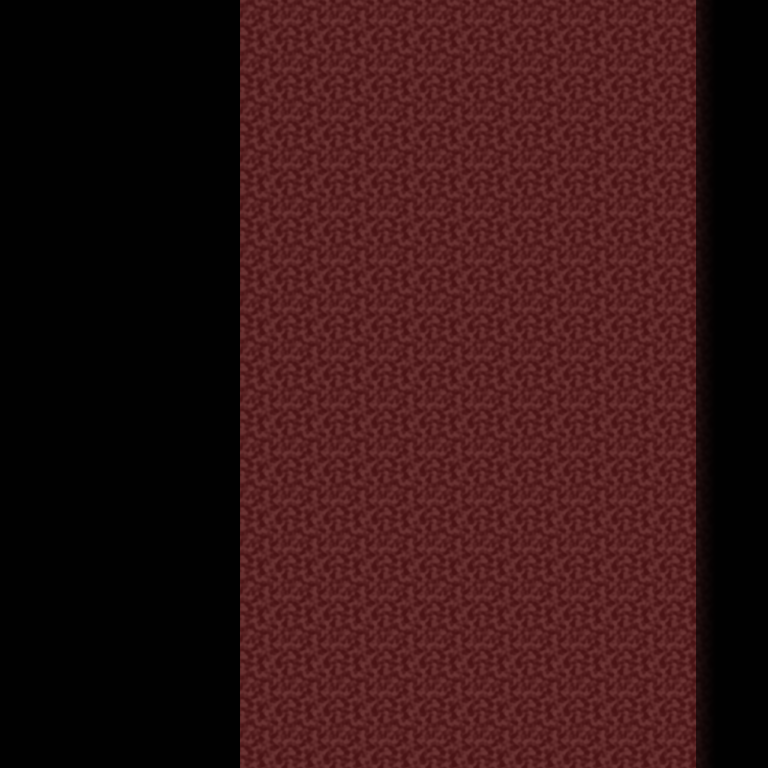
Give the GLSL for this background, as a three.js fragment shader.

```glsl
// Draws a dark red pebbled band on black, with a narrow shadow along its right side.
varying vec2 vUv;

// Unit gradient at a lattice corner, repeating every period cells
vec2 cornerGradient(vec2 corner, float period) {
  vec2 c = mod(corner, period);
  float turn = fract(sin(dot(c, vec2(127.1, 311.7))) * 437.585);
  float angle = 6.28318 * turn;
  return vec2(cos(angle), sin(angle));
}

// Seamlessly tiling gradient noise, roughly -0.7 to 0.7
float tiledNoise(vec2 p, float period) {
  vec2 cell = floor(p);
  vec2 f = fract(p);
  vec2 blend = f * f * f * (f * (f * 6.0 - 15.0) + 10.0);
  float a = dot(cornerGradient(cell, period), f);
  float b = dot(cornerGradient(cell + vec2(1.0, 0.0), period), f - vec2(1.0, 0.0));
  float c = dot(cornerGradient(cell + vec2(0.0, 1.0), period), f - vec2(0.0, 1.0));
  float d = dot(cornerGradient(cell + vec2(1.0, 1.0), period), f - vec2(1.0, 1.0));
  return mix(mix(a, b, blend.x), mix(c, d, blend.x), blend.y);
}

// Small rounded stones, repeated on a 16 by 16 grid of tiles
vec3 pebbles(vec2 uv) {
  vec2 tile = uv * 16.0;
  float grain = tiledNoise(tile * 8.0, 8.0);
  grain += 0.4 * tiledNoise(tile * 13.0 + 0.37, 13.0);
  vec3 crevice = vec3(0.285, 0.075, 0.08);
  vec3 stone = vec3(0.42, 0.205, 0.205);
  return mix(crevice, stone, smoothstep(-0.55, 0.6, grain));
}

// Soft vertical edge: 0 to the left of x, 1 to the right
float edgeAt(float x) {
  return smoothstep(x - 0.0008, x + 0.0008, vUv.x);
}

void main() {
  // Lit band between its left and right edges
  float band = edgeAt(0.3125) * (1.0 - edgeAt(0.9063));

  // Shaded strip, fading to black
  float fade = 1.0 - smoothstep(0.9, 0.9375, vUv.x);
  float strip = edgeAt(0.9063) * 0.36 * fade;

  vec3 color = pebbles(vUv) * (band + strip);
  gl_FragColor = vec4(max(color, vec3(0.003)), 1.0);
}
```
